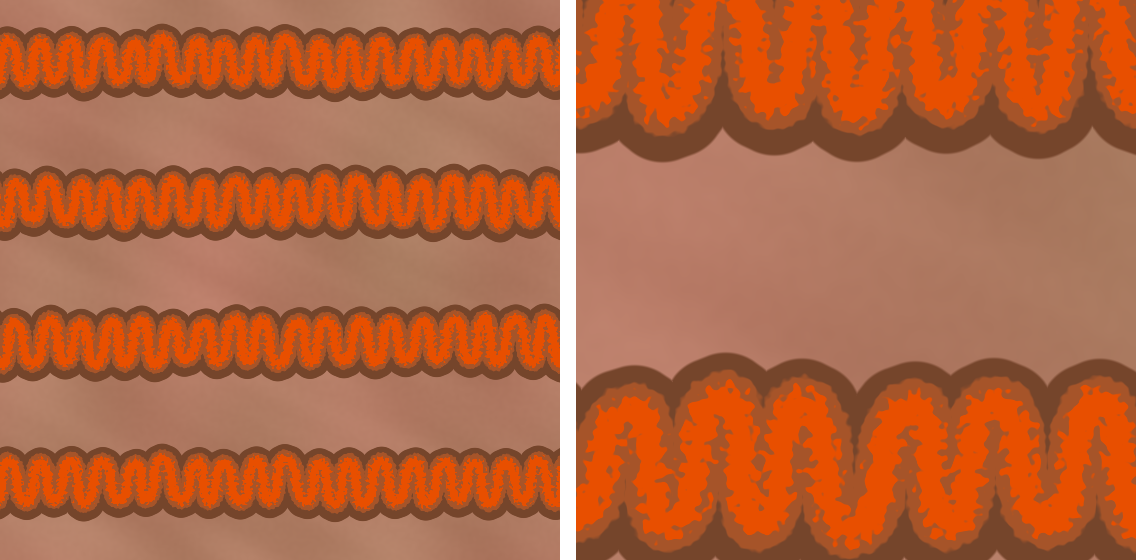
Left: the whole. Right: its middle third, enlarged.
Write a three.js fragment shader that draws this pattern.

```glsl
// Four rows of wobbly orange meander cord on a mottled clay ground.
// Each row is a jittered chain of S-curves; the distance to it gives the speckled
// cord, its brown bed and a dark rim that is heavier below. Everything wraps.
varying vec2 vUv;

const float PI = 3.14159265;
const float ROWS = 4.0;
const float KNOTS = 36.0; // crests and troughs per row

vec2 hash2(vec2 p) {
  vec3 q = fract(p.xyx * vec3(0.1031, 0.1030, 0.0973));
  q += dot(q, q.yzx + 33.33);
  return fract((q.xx + q.yz) * q.zy);
}

float cornerSlope(vec2 cell, vec2 offset, vec2 period) {
  float angle = 2.0 * PI * hash2(mod(cell, period) + 7.0).x;
  return dot(vec2(cos(angle), sin(angle)), offset);
}

// Gradient noise that wraps after a whole number of cells
float gradientNoise(vec2 p, vec2 period) {
  vec2 i = floor(p), f = fract(p);
  vec2 u = f * f * f * (f * (f * 6.0 - 15.0) + 10.0);
  vec2 e = vec2(1.0, 0.0);
  float low = mix(cornerSlope(i, f, period), cornerSlope(i + e, f - e, period), u.x);
  float high = mix(cornerSlope(i + e.yx, f - e.yx, period),
                   cornerSlope(i + 1.0, f - 1.0, period), u.x);
  return mix(low, high, u.y);
}

// Crest (even index) or trough (odd index) of a row
vec2 knot(float index, float row, float shift) {
  vec2 jitter = hash2(vec2(mod(index, KNOTS), mod(row, 3.0) * 17.0 + 3.0)) - 0.5;
  float side = 1.0 - 2.0 * mod(index, 2.0);
  return vec2((index + shift + 0.5 * jitter.x) / KNOTS, side * 0.036 + 0.011 * jitter.y);
}

// Steep in the middle, rounded at both ends
vec2 meander(vec2 a, vec2 b, float t) {
  float across = t + 0.7 * sin(2.0 * PI * t) / (2.0 * PI);
  return vec2(mix(a.x, b.x, across), mix(a.y, b.y, 0.5 - 0.5 * cos(PI * t)));
}

vec2 toSegment(vec2 p, vec2 a, vec2 b) {
  vec2 ab = b - a;
  return p - a - ab * clamp(dot(p - a, ab) / dot(ab, ab), 0.0, 1.0);
}

// Shortest vector from the cord's centre line to p
vec2 fromCord(vec2 p, float row) {
  float shift = 0.56 + 0.6 * sin(row * PI / 3.0);
  float first = floor(p.x * KNOTS - shift);
  vec2 nearest = vec2(1.0);
  for (int k = -2; k <= 2; k++) {
    float index = first + float(k);
    vec2 a = knot(index, row, shift);
    vec2 b = knot(index + 1.0, row, shift);
    vec2 start = a;
    for (int s = 1; s <= 8; s++) {
      vec2 end = meander(a, b, float(s) / 8.0);
      vec2 v = toSegment(p, start, end);
      if (dot(v, v) < dot(nearest, nearest)) nearest = v;
      start = end;
    }
  }
  return nearest;
}

float inside(float radius, float d) {
  return smoothstep(-0.001, 0.001, radius - d);
}

// Clay with slanting streaks, soft patches and a faint grain
vec3 clay(vec2 uv) {
  vec2 slant = vec2(uv.x + 2.0 * uv.y, uv.x - uv.y);
  float streak = gradientNoise(slant * vec2(3.0, 2.0), vec2(3.0, 2.0))
               + 0.4 * gradientNoise(slant * vec2(8.0, 3.0) + 0.4, vec2(8.0, 3.0));
  float patches = gradientNoise(uv * 4.0, vec2(4.0));
  float hue = gradientNoise(uv * 3.0 + 0.37, vec2(3.0));
  float grain = gradientNoise(uv * 90.0, vec2(90.0));
  float light = 0.065 * streak + 0.06 * patches + 0.008 * grain;
  return vec3(0.69, 0.482, 0.388) + light + hue * vec3(0.03, -0.035, -0.005);
}

void main() {
  float row = floor((vUv.y - 0.015) * ROWS);
  vec2 p = vec2(vUv.x, vUv.y - 0.14 - row / ROWS);
  vec2 away = fromCord(p, mod(row, ROWS));
  float d = length(away);
  float below = -away.y / max(d, 0.0001);
  float speckle = gradientNoise(vUv * 180.0, vec2(180.0));

  // Rim, bed and cord, from the widest to the narrowest
  vec3 color = clay(vUv);
  color = mix(color, vec3(0.46, 0.27, 0.17), inside(0.0295 + 0.0025 * below, d));
  color = mix(color, vec3(0.65, 0.33, 0.16), inside(0.0165, d + 0.003 * speckle));
  color = mix(color, vec3(0.91, 0.31, 0.0), inside(0.0085, d + 0.011 * speckle));
  gl_FragColor = vec4(color, 1.0);
}
```
